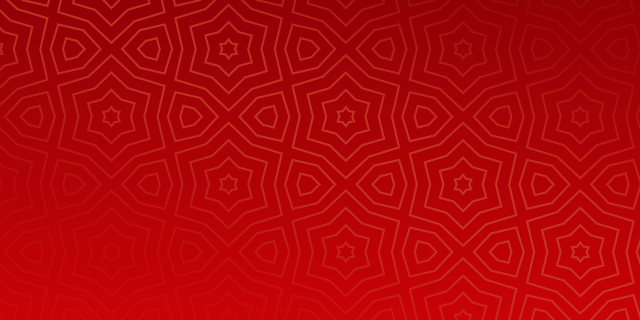
Reproduce this pattern procedurally as a WebGL 2 fragment shader.

```glsl
#version 300 es
precision highp float;
// Hexagonal lattice of nested six-pointed stars and rounded triangles, thin copper lines on a red gradient.

uniform vec2 u_resolution;
out vec4 outColor;

const float SPACING = 0.423;               // star to star, in canvas heights
const vec2 STAR_ORIGIN = vec2(1.0807, 0.6354);
const float LINE_WIDTH = 0.0155;           // in lattice units
const float SQRT3 = 1.7320508;

const vec3 RED_TOP = vec3(0.565, 0.005, 0.022);
const vec3 RED_BOTTOM = vec3(0.785, 0.010, 0.028);
const vec3 COPPER = vec3(0.80, 0.27, 0.18);

// Offset from the nearest point of a unit triangular lattice
vec2 hexOffset(vec2 p) {
    vec2 cell = vec2(SQRT3, 1.0);
    vec2 a = mod(p + 0.5 * cell, cell) - 0.5 * cell;
    vec2 b = mod(p, cell) - 0.5 * cell;
    return dot(a, a) < dot(b, b) ? a : b;
}

// Mirrors the plane into the wedge from 0 to 30 degrees
vec2 foldWedge(vec2 p) {
    p = abs(p);
    vec2 mirror = vec2(-0.5, 0.5 * SQRT3);
    vec2 normal = vec2(-0.5 * SQRT3, 0.5);
    // Reflect across the 60 degree line, then across the 30 degree line
    p -= 2.0 * max(dot(p, normal * vec2(1.0, 1.0)), 0.0) * normal;
    p.y = abs(p.y);
    p -= 2.0 * max(dot(p, mirror), 0.0) * mirror;
    return vec2(p.x, abs(p.y));
}

float lineDistance(vec2 p, vec2 a, vec2 b) {
    vec2 along = normalize(b - a);
    vec2 offset = p - a;
    return abs(offset.x * along.y - offset.y * along.x);
}

// Star outline inside the wedge: inner corner on the x axis, tip at 30 degrees
float starOutline(vec2 p, float valley, float tip) {
    return lineDistance(p, vec2(valley, 0.0), tip * vec2(0.5 * SQRT3, 0.5));
}

// Triangle outline around the corner of the hexagonal cell
float triangleOutline(vec2 p, float valley, float tip) {
    vec2 center = vec2(1.0 / SQRT3, 0.0);
    return lineDistance(p, center - vec2(valley, 0.0), center + tip * vec2(-0.5, 0.5 * SQRT3));
}

float patternDistance(vec2 p) {
    float d = 1e3;
    for (int i = 0; i < 4; i++) {
        float ring = float(i);
        d = min(d, starOutline(p, 0.047 + 0.098 * ring, 0.070 + 0.128 * ring));
    }
    for (int i = 0; i < 2; i++) {
        float ring = float(i);
        d = min(d, triangleOutline(p, 0.069 + 0.091 * ring, 0.092 + 0.117 * ring));
    }
    return d;
}

void main() {
    vec2 uv = gl_FragCoord.xy / u_resolution;
    vec2 p = (gl_FragCoord.xy / u_resolution.y - STAR_ORIGIN) / SPACING;
    float pixel = 1.0 / (u_resolution.y * SPACING);

    // Line coverage
    float d = patternDistance(foldWedge(hexOffset(p)));
    float halfWidth = 0.5 * LINE_WIDTH;
    float coverage = 1.0 - smoothstep(halfWidth - 0.6 * pixel, halfWidth + 0.6 * pixel, d);

    // Copper sheen along the falling diagonal, fading to two corners
    float diagonal = uv.x + uv.y - 1.0;
    float sheen = mix(0.12, 0.72, 1.0 - smoothstep(0.05, 0.72, abs(diagonal - 0.10)));

    vec3 color = mix(RED_BOTTOM, RED_TOP, uv.y);
    color = mix(color, COPPER, coverage * sheen);
    outColor = vec4(color, 1.0);
}
```
